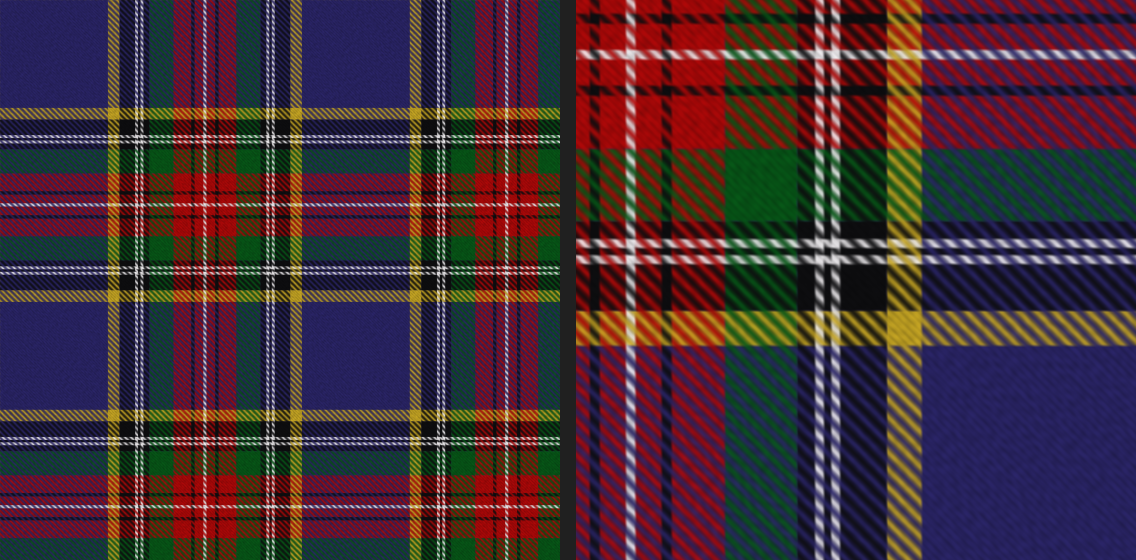
Left: the whole. Right: its middle third, enlarged.
Reproduce this pattern procedurally as a WebGL 2 fragment shader.

```glsl
#version 300 es
precision highp float;

uniform vec2 u_resolution;
out vec4 fragColor;

vec2 hashGradient(vec2 cell) {
    vec3 q = fract(cell.xyx * vec3(0.1031, 0.103, 0.0973));
    q += dot(q, q.yzx + 33.33);
    float angle = 6.2832 * fract((q.x + q.y) * q.z);
    return vec2(cos(angle), sin(angle));
}

float gradientNoise(vec2 p) {
    vec2 i = floor(p), f = fract(p);
    vec2 s = f * f * (3.0 - 2.0 * f);
    float a = dot(hashGradient(i), f);
    float b = dot(hashGradient(i + vec2(1, 0)), f - vec2(1, 0));
    float c = dot(hashGradient(i + vec2(0, 1)), f - vec2(0, 1));
    float d = dot(hashGradient(i + vec2(1, 1)), f - vec2(1, 1));
    return mix(mix(a, b, s.x), mix(c, d, s.x), s.y);
}

// Soft coverage of a stripe between two distances
float stripe(float d, float from, float to, float soft) {
    return smoothstep(from - soft, from + soft, d)
         - smoothstep(to - soft, to + soft, d);
}

// Mirrored thread sequence, measured outward from the middle of the red band
vec3 sett(float x, float soft) {
    const vec3 blue = vec3(0.155, 0.135, 0.380);
    const vec3 yellow = vec3(0.730, 0.610, 0.130);
    const vec3 black = vec3(0.050, 0.050, 0.058);
    const vec3 white = vec3(0.890, 0.880, 0.890);
    const vec3 green = vec3(0.025, 0.320, 0.085);
    const vec3 red = vec3(0.640, 0.030, 0.030);

    float d = abs(fract((x - 0.3659) / 0.539 + 0.5) - 0.5) * 0.539;
    vec3 color = blue;
    color = mix(color, yellow, stripe(d, 0.1523, 0.1732, soft));
    color = mix(color, black, stripe(d, 0.099, 0.1523, soft));
    color = mix(color, green, stripe(d, 0.056, 0.099, soft));
    color = mix(color, red, stripe(d, -0.01, 0.056, soft));
    color = mix(color, black, stripe(d, 0.0184, 0.0244, soft));

    // Paired outer lines and the single centre line
    color = mix(color, white, stripe(d, 0.1098, 0.1150, soft));
    color = mix(color, white, stripe(d, 0.1194, 0.1246, soft));
    return mix(color, white, stripe(d, -0.01, 0.0028, soft));
}

void main() {
    float pixel = 1.0 / u_resolution.y;
    vec2 cloth = gl_FragCoord.xy * pixel;
    cloth.y = 1.0 - cloth.y;

    float edge = max(0.0012, 0.6 * pixel);
    vec3 warp = sett(cloth.x, edge);
    vec3 weft = sett(cloth.y, edge);

    // Diagonal twill: rounded ridges that let the crossing yarn show through
    float ridge = abs(fract((cloth.x - cloth.y) * 96.0) - 0.5) - 0.25;
    float onTop = mix(0.13, 0.87, smoothstep(-0.24, 0.24, ridge));
    vec3 color = mix(weft, warp, onTop);

    // Faint grooves between ridges and a fine yarn grain
    float groove = 1.0 - smoothstep(0.0, 0.2, abs(ridge));
    vec2 diagonal = vec2(cloth.x + cloth.y, cloth.x - cloth.y);
    float grain = gradientNoise(diagonal * vec2(130.0, 210.0));
    color *= 0.99 - 0.08 * groove + 0.16 * grain;

    fragColor = vec4(color, 1.0);
}
```
